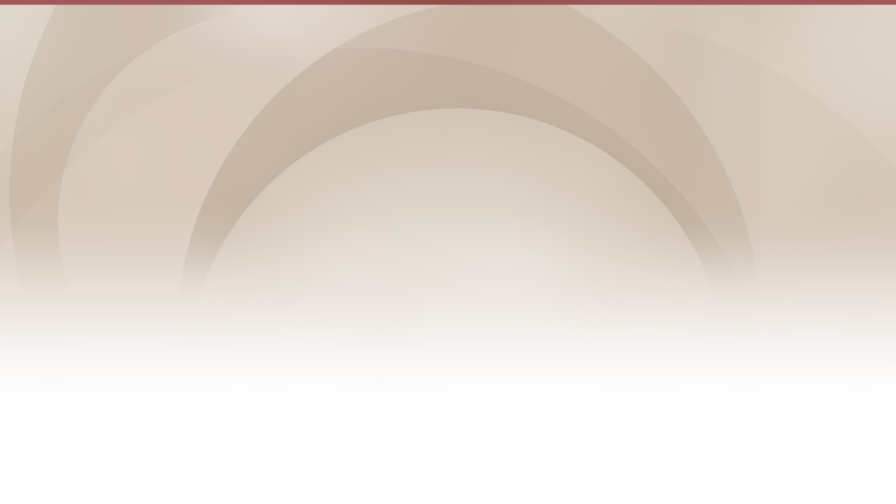
Reproduce this background procedurally as a WebGL 1 fragment shader.

```glsl
precision highp float;
uniform vec2 u_resolution;

// Lengths are in canvas heights; circles are (centre x, centre y, radius).
const vec3 STONE = vec3(0.845, 0.788, 0.732);
const vec3 CREAM = vec3(0.885, 0.865, 0.820);
const vec3 BLUSH = vec3(0.905, 0.865, 0.845);
const vec3 SHADE = vec3(0.68, 0.61, 0.53);
const vec3 BAR = vec3(0.63, 0.345, 0.355);
const vec3 BAR_DARK = vec3(0.57, 0.31, 0.29);
const float BAR_HEIGHT = 0.0095;
const float PANEL_X = 1.509;
const vec3 INNER_ARCH = vec3(0.907, 0.248, 0.537);
const vec3 CRESCENT = vec3(1.012, 0.343, 0.660);
const vec3 WIDE_ARCH = vec3(0.718, 0.067, 0.838);
const vec3 RIGHT_DISC = vec3(0.787, 0.352, 0.722);
const vec3 LEFT_DISC = vec3(0.815, 0.618, 0.796);
const vec3 SMALL_DISC = vec3(0.532, 0.560, 0.417);
const vec3 LEFT_ARC = vec3(0.718, 0.0, 1.0);
const vec3 RIGHT_ARC = vec3(1.04, -0.02, 1.01);

float hash(vec2 p) {
  return fract(sin(dot(p, vec2(41.3, 289.1))) * 4375.5);
}

float noise(vec2 p) {
  vec2 i = floor(p);
  vec2 f = fract(p);
  f = f * f * (3.0 - 2.0 * f);
  return mix(mix(hash(i), hash(i + vec2(1.0, 0.0)), f.x),
             mix(hash(i + vec2(0.0, 1.0)), hash(i + 1.0), f.x), f.y);
}

float clouds(vec2 p) {
  float sum = 0.0;
  float weight = 0.6;
  for (int i = 0; i < 3; i++) {
    sum += weight * noise(p);
    p = p * 1.9 + 7.3;
    weight *= 0.5;
  }
  return sum;
}

// Distance inside a circle, positive towards its centre.
float inside(vec2 p, vec3 circle) {
  return circle.z - length(p - circle.xy);
}

float disc(vec2 p, vec3 circle) {
  float soft = 1.0 / u_resolution.y;
  return smoothstep(-soft, soft, inside(p, circle));
}

float glow(vec2 p, vec2 centre, vec2 size) {
  vec2 d = (p - centre) / size;
  return exp(-dot(d, d));
}

void main() {
  vec2 p = gl_FragCoord.xy / u_resolution.y;
  p.x *= 16.0 * u_resolution.y / (9.0 * u_resolution.x);
  float soft = 1.0 / u_resolution.y;
  float cloud = clouds(p * vec2(4.0, 3.0) + 2.0);

  // Soft background light
  vec3 color = STONE + (cloud - 0.5) * vec3(0.035, 0.04, 0.045);
  color = mix(color, CREAM, 0.8 * glow(p, vec2(0.0, 1.0), vec2(0.16, 0.22)));
  color = mix(color, BLUSH, 0.8 * glow(p, vec2(0.55, 0.98), vec2(0.17, 0.09)));
  color = mix(color, CREAM, 0.7 * glow(p, vec2(1.78, 0.92), vec2(0.22, 0.2)));
  color = mix(color, BLUSH, 0.3 * glow(p, vec2(1.44, 0.83), vec2(0.06, 0.14)));

  // Overlapping translucent discs
  float inner = disc(p, INNER_ARCH);
  float wide = disc(p, WIDE_ARCH);
  float band = disc(p, CRESCENT) * disc(p, RIGHT_DISC) * (1.0 - inner);
  float leftSide = 1.0 - smoothstep(0.3, 0.52, p.x);
  float rightSide = smoothstep(1.2, 1.45, p.x);
  float panel = smoothstep(PANEL_X - soft, PANEL_X + soft, p.x);
  float shade = 0.24 * disc(p, LEFT_DISC) * (1.0 - disc(p, SMALL_DISC)) * leftSide;
  shade += band * (0.25 + 0.12 * wide);
  shade += 0.12 * band * wide * exp(-abs(inside(p, INNER_ARCH)) * 22.0);
  shade += 0.10 * glow(p, vec2(0.95, 0.94), vec2(0.22, 0.2)) * (1.0 - inner);
  shade += 0.10 * glow(p, vec2(1.3, 0.86), vec2(0.15, 0.2)) * (1.0 - inner);
  shade += 0.06 * disc(p, LEFT_ARC) * leftSide;
  shade += 0.07 * disc(p, RIGHT_ARC) * rightSide;
  shade += 0.05 * rightSide * (1.0 - panel);
  shade += 0.10 * inner * exp(-max(inside(p, INNER_ARCH), 0.0) * 12.0);
  float shapeFade = smoothstep(0.38, 0.57, p.y);
  color = mix(color, SHADE, shade * shapeFade);
  color += 0.012 * wide * (1.0 - band) * (1.0 - inner) * leftSide * shapeFade;

  // Pale light within the arch
  color = mix(color, CREAM, 0.75 * inner * glow(p, vec2(0.9, 0.54), vec2(0.3, 0.16)));
  color = mix(color, BLUSH, 0.5 * glow(p, vec2(1.02, 0.47), vec2(0.13, 0.09)));
  color = mix(color, BLUSH, 0.4 * glow(p, vec2(0.72, 0.48), vec2(0.14, 0.09)));

  // Fade to white below
  float haze = 1.0 - smoothstep(0.18, 0.62, p.y + 0.04 * (cloud - 0.5));
  color = mix(color, vec3(0.998), haze);

  // Top bar
  float bar = smoothstep(-soft, soft, p.y - 1.0 + BAR_HEIGHT);
  vec3 barColor = mix(BAR, BAR_DARK, glow(p, vec2(0.88, 1.0), vec2(0.25, 1.0)));
  color = mix(color, barColor, bar);

  gl_FragColor = vec4(color, 1.0);
}
```
